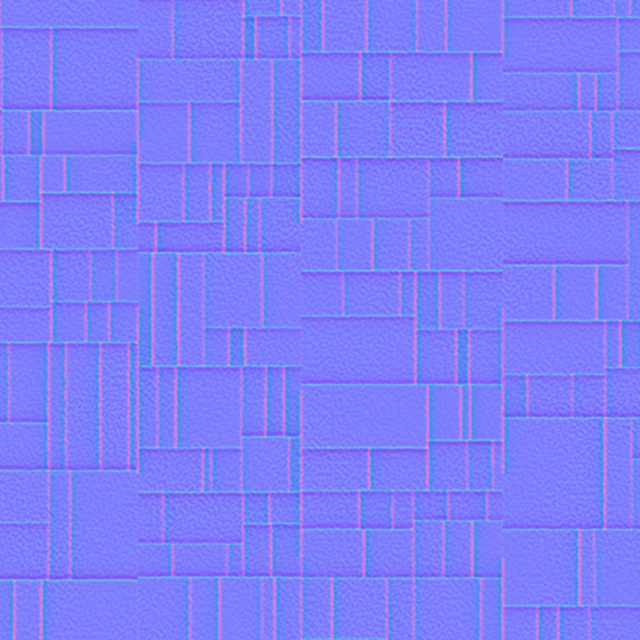
Give the GLSL for this texture map, as a WebGL 2 fragment shader.

```glsl
#version 300 es
precision highp float;
// Tangent-space normal map of a wall of stacked, unevenly cut stone slabs.
// Panels hold jittered bands; each band is split again and again into blocks.
// Every split adds a seam slope, and gradient noise adds the fine stone grain.

uniform vec2 u_resolution;
out vec4 fragColor;

// Layout
const float PANEL_WIDTH = 0.32;
const float BAND_HEIGHT = 0.165;
const float EDGE_JITTER = 0.42;
const float MIN_SPLIT_WIDTH = 0.055;
const vec4 SPLIT_CHANCE = vec4(0.95, 0.86, 0.85, 0.42);

// Seam slopes and widths
const float PINK_SLOPE = 0.82;
const float TEAL_SLOPE = 0.40;
const float LEDGE_SLOPE = 0.46;
const float PURPLE_SLOPE = 0.25;
const float UPRIGHT_WIDTH = 0.0019;
const float LEDGE_WIDTH = 0.0014;
const float SHADE_OFFSET = 0.0045;
const float SHADE_WIDTH = 0.0025;
const float SOFT_WIDTH = 0.010;

// Stone surface
const float GRAIN_SCALE = 165.0;
const float GRAIN_SLOPE = 0.21;
const float FLAT_BLUE = 0.99;

float hash(vec2 p) {
    vec3 q = fract(p.xyx * 0.1031);
    q += dot(q, q.yzx + 33.33);
    return fract((q.x + q.y) * q.z);
}

vec2 gradientAt(vec2 cell) {
    float angle = 6.2832 * hash(cell);
    return vec2(cos(angle), sin(angle));
}

float gradientNoise(vec2 p) {
    vec2 c = floor(p), f = p - c;
    vec2 u = f * f * f * (f * (f * 6.0 - 15.0) + 10.0);
    vec2 r = vec2(1.0, 0.0);
    float a = dot(gradientAt(c), f);
    float b = dot(gradientAt(c + r.xy), f - r.xy);
    float d = dot(gradientAt(c + r.yx), f - r.yx);
    float e = dot(gradientAt(c + r.xx), f - r.xx);
    return mix(mix(a, b, u.x), mix(d, e, u.x), u.y);
}

float bell(float d, float width) {
    return exp(-0.5 * d * d / (width * width));
}

// Jittered one-dimensional partition: low edge, high edge, index
float edgeAt(float k, float stride, float seed) {
    float phase = hash(vec2(seed, 7.0));
    return (k + phase + EDGE_JITTER * (hash(vec2(k, seed)) - 0.5)) * stride;
}

vec3 slotAt(float x, float stride, float seed) {
    float k = floor(x / stride - hash(vec2(seed, 7.0)));
    if (x < edgeAt(k, stride, seed)) k -= 1.0;
    else if (x >= edgeAt(k + 1.0, stride, seed)) k += 1.0;
    return vec3(edgeAt(k, stride, seed), edgeAt(k + 1.0, stride, seed), k);
}

// Upright seam: rough pink ridge with a teal shade on one side
vec2 uprightSeam(float d, float along, float seed) {
    float rough = gradientNoise(vec2(along * 95.0, seed * 61.0));
    float side = seed * 16.0 - floor(seed * 16.0) < 0.65 ? 1.0 : -1.0;
    float strength = mix(0.5, 1.05, seed);
    d += 0.0014 * rough;
    float pink = PINK_SLOPE * (1.0 + 0.7 * rough) * bell(d, UPRIGHT_WIDTH);
    float teal = TEAL_SLOPE * bell(d - side * SHADE_OFFSET, SHADE_WIDTH);
    float soft = 0.07 * bell(d - side * SOFT_WIDTH, SOFT_WIDTH);
    return strength * vec2(pink - teal - soft, 0.3 * teal);
}

// Level seam: thin bright ledge with a purple shade on one side
vec2 levelSeam(float d, float along, float seed) {
    float rough = gradientNoise(vec2(along * 40.0, seed * 47.0));
    float side = seed * 16.0 - floor(seed * 16.0) < 0.6 ? -1.0 : 1.0;
    d += 0.001 * rough;
    float ledge = LEDGE_SLOPE * bell(d, LEDGE_WIDTH);
    float purple = PURPLE_SLOPE * bell(d - side * SHADE_OFFSET, SHADE_WIDTH);
    float soft = 0.05 * bell(d - side * SOFT_WIDTH, SOFT_WIDTH);
    return mix(0.7, 1.1, seed) * vec2(-0.3 * ledge, ledge - purple - soft);
}

vec2 seamSlope(vec2 p) {
    vec3 panel = slotAt(p.x, PANEL_WIDTH, 3.0);
    vec3 band = slotAt(p.y, BAND_HEIGHT, panel.z + 11.0);
    vec2 low = vec2(panel.x, band.x), high = vec2(panel.y, band.y);
    vec2 slope = vec2(0.0);

    // Panel and band borders, shared by both neighbours
    for (int i = 0; i < 2; i++) {
        float k = float(i);
        float borderSeed = hash(vec2(panel.z + k, floor(p.y / 0.13) + 70.0));
        float shown = borderSeed > 0.45 ? 0.9 : 0.12;
        slope += shown * uprightSeam(p.x - panel[i], p.y, borderSeed);
        slope += levelSeam(p.y - band[i], p.x, hash(vec2(band.z + k, panel.z + 40.0)));
    }

    // Binary splits inside the band: upright, level, upright, upright
    float node = 1.0;
    for (int level = 0; level < 4; level++) {
        int axis = level == 1 ? 1 : 0;
        vec2 key = vec2(panel.z * 19.0 + band.z + 90.0, node);
        float seed = hash(key + vec2(0.0, 64.0));
        bool tooNarrow = axis == 0 && high.x - low.x < MIN_SPLIT_WIDTH;
        node *= 2.0;
        if (tooNarrow || hash(key + vec2(0.0, 128.0)) > SPLIT_CHANCE[level]) continue;
        float margin = level < 2 ? 0.34 : 0.2;
        float cut = mix(low[axis], high[axis], mix(margin, 1.0 - margin, hash(key)));
        float d = p[axis] - cut;
        slope += axis == 0 ? uprightSeam(d, p.y, seed) : levelSeam(d, p.x, seed);
        if (d > 0.0) { low[axis] = cut; node += 1.0; }
        else high[axis] = cut;
    }
    return slope;
}

// Embossed grain, stronger in some patches
vec2 grainSlope(vec2 p) {
    vec2 q = p * GRAIN_SCALE, e = vec2(0.5, 0.0);
    float h = gradientNoise(q);
    float patchiness = 0.85 + 0.8 * gradientNoise(p * 7.0 + 20.0);
    return GRAIN_SLOPE * patchiness * (h - vec2(gradientNoise(q + e.xy), gradientNoise(q + e.yx)));
}

void main() {
    vec2 uv = gl_FragCoord.xy / u_resolution;
    vec2 seams = seamSlope(uv);
    vec3 normal = normalize(vec3(seams + grainSlope(uv), 1.0));
    vec3 color = 0.5 + 0.5 * normal;
    color.b *= FLAT_BLUE - 0.06 * min(length(seams), 1.0);
    fragColor = vec4(color, 1.0);
}
```
